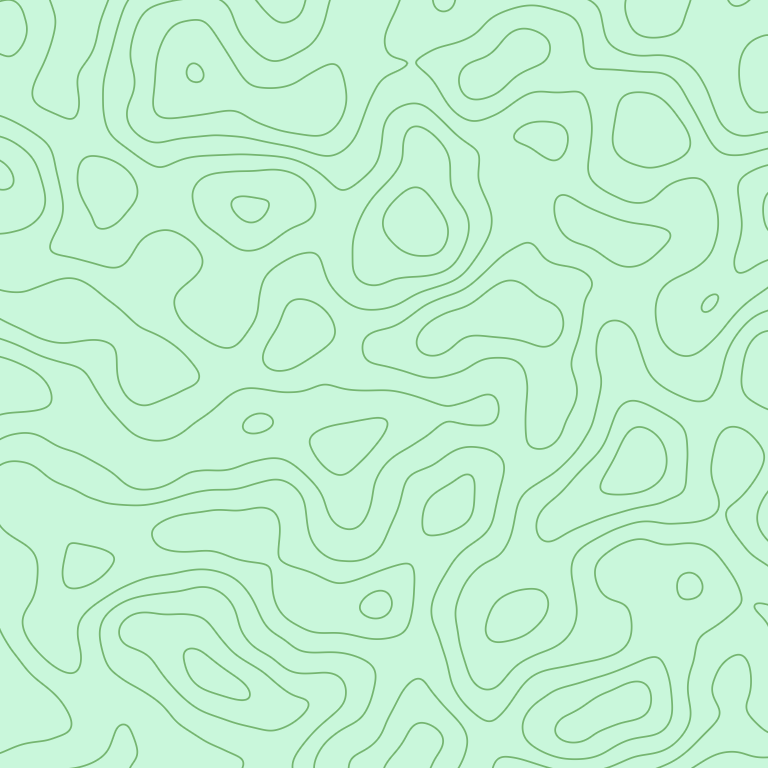
Reproduce this pattern procedurally as a WebGL 2 fragment shader.

```glsl
#version 300 es
precision highp float;

uniform vec2 u_resolution;
out vec4 fragColor;

const vec3 MINT = vec3(0.79, 0.97, 0.86);
const vec3 LEAF = vec3(0.46, 0.71, 0.44);
const float LEVEL_STEP = 0.235;   // height between neighbouring contours
const float LINE_WIDTH = 0.0023;  // in canvas heights

// Integer hash: a lattice cell to two values in 0..1
vec2 hash2(ivec2 cell, uint seed) {
    uvec2 v = uvec2(cell + 4096) * 1664525u + 1013904223u + seed * 747796405u;
    v.x += v.y * 1664525u;
    v.y += v.x * 1664525u;
    v ^= v >> 16u;
    v.x += v.y * 1664525u;
    v.y += v.x * 1664525u;
    v ^= v >> 16u;
    return vec2(v & 0xffffu) / 65535.0;
}

// Slope of one lattice corner, applied to the offset from that corner
float cornerRamp(ivec2 cell, vec2 offset, uint seed) {
    vec2 slope = normalize(hash2(cell, seed) - 0.5 + 1e-5);
    return dot(slope, offset);
}

float gradientNoise(vec2 p, uint seed) {
    ivec2 cell = ivec2(floor(p));
    vec2 f = fract(p);
    vec2 w = f * f * f * (f * (f * 6.0 - 15.0) + 10.0);
    float a = cornerRamp(cell, f, seed);
    float b = cornerRamp(cell + ivec2(1, 0), f - vec2(1, 0), seed);
    float c = cornerRamp(cell + ivec2(0, 1), f - vec2(0, 1), seed);
    float d = cornerRamp(cell + ivec2(1, 1), f - vec2(1, 1), seed);
    return mix(mix(a, b, w.x), mix(c, d, w.x), w.y);
}

// Terrain: broad swells, hills and a little roughness, on turned grids
float terrain(vec2 p) {
    const mat2 TURN = mat2(0.8, 0.6, -0.6, 0.8);
    vec2 q = TURN * p;
    float swells = gradientNoise(p * 3.1 + 7.3, 1u);
    float hills = gradientNoise(q * 6.6 + 2.7, 2u);
    float roughness = gradientNoise(TURN * q * 14.0, 3u);
    return 0.7 * swells + hills + 0.13 * roughness;
}

vec2 terrainSlope(vec2 p, float reach) {
    vec2 e = vec2(reach, 0.0);
    return vec2(terrain(p + e.xy) - terrain(p - e.xy),
                terrain(p + e.yx) - terrain(p - e.yx)) / (2.0 * reach);
}

// Approximate distance on the canvas to the nearest contour
float contourDistance(vec2 p, float spacing) {
    float rise = abs(fract(terrain(p) / spacing) - 0.5) * spacing;
    return rise / max(length(terrainSlope(p, 0.0012)), 0.4);
}

float lineCoverage(float dist, float width, float pixel) {
    return clamp((0.5 * width - dist) / pixel + 0.5, 0.0, 1.0);
}

void main() {
    float pixel = 1.0 / u_resolution.y;
    vec2 p = gl_FragCoord.xy * pixel;
    float line = lineCoverage(contourDistance(p, LEVEL_STEP), LINE_WIDTH, pixel);
    fragColor = vec4(mix(MINT, LEAF, line), 1.0);
}
```
